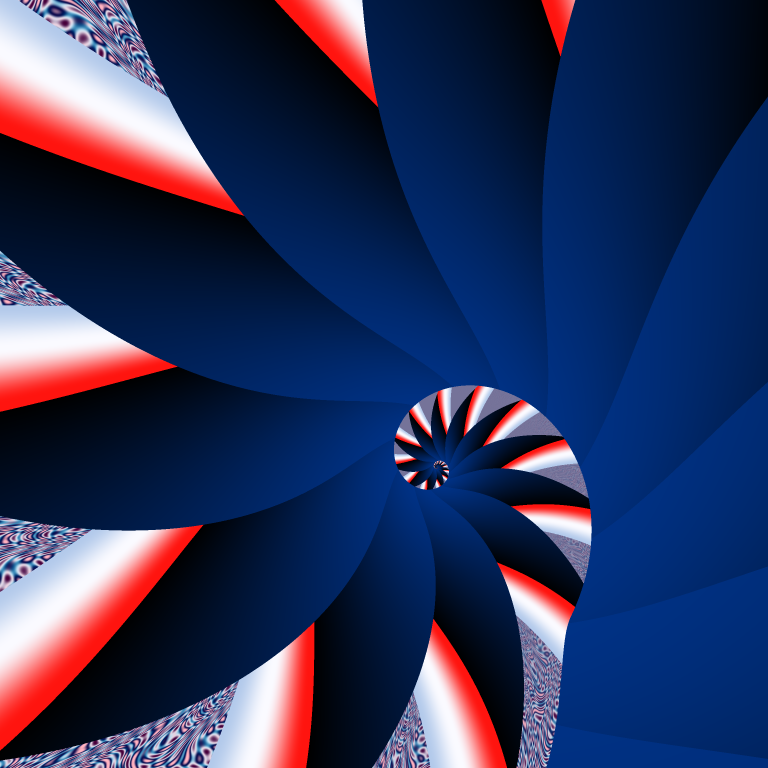
Reproduce this background procedurally as a WebGL 2 fragment shader.

```glsl
#version 300 es
precision highp float;
// A logarithmic spiral of overlapping navy petals with red and white rims and rippled tips.

uniform vec2 u_resolution;
out vec4 outColor;

const float TAU = 6.2831853;
const vec2 CENTER = vec2(0.569, 0.392);
const float GROWTH = 0.407;           // growth of log radius per radian
const float TURN = GROWTH * TAU;      // growth of log radius per full turn
const float RIM_WIDTH = 0.36;

const vec3 NAVY = vec3(0.0, 0.205, 0.55);
const vec3 RED = vec3(1.0, 0.08, 0.06);
const vec3 WHITE = vec3(0.98, 0.98, 1.0);
const vec3 ICE = vec3(0.70, 0.79, 0.92);
const vec3 INK = vec3(0.04, 0.06, 0.32);
const vec3 PEARL = vec3(0.88, 0.84, 0.90);
const vec3 LAVENDER = vec3(0.46, 0.45, 0.60);

// Bright at the petal root, black at its rim.
vec3 petalColor(float depth) {
    return NAVY * (1.0 - exp(-1.12 * depth));
}

// Red through white to pale blue, for s from 0 to 1.
vec3 rimColor(float s) {
    vec3 warm = mix(RED, WHITE, smoothstep(0.08, 0.58, s));
    return mix(warm, ICE, smoothstep(0.6, 1.0, s));
}

// Layered sines bent into fine contour lines; calm where they get too small.
vec3 rippleColor(vec2 p, float radius) {
    float bend = sin(p.x * 19.0 + 2.0 * sin(p.y * 13.0));
    float swirl = sin(p.y * 27.0 - p.x * 11.0 + 2.0 * bend);
    float lines = sin(p.x * 150.0 + 9.0 * swirl + 5.0 * bend);
    float cross = sin(p.y * 110.0 - p.x * 60.0 + 11.0 * bend);
    vec3 color = mix(INK, PEARL, 0.5 + 0.5 * sin(2.2 * (lines + cross)));
    color += vec3(0.22, -0.1, -0.12) * cross * lines;
    return mix(LAVENDER, color, smoothstep(0.08, 0.45, radius));
}

vec3 spiralColor(vec2 uv) {
    vec2 d = uv - CENTER;
    float radius = max(length(d), 1e-5);
    float logRadius = log(radius);
    float angle = atan(-d.y, d.x);

    // Height above the nearest inner turn; the outermost turn flares outward.
    float level = (logRadius + 1.684 - GROWTH * angle) / TURN;
    float flare = 0.16 * smoothstep(0.84, 1.4, angle) * smoothstep(-2.1, -1.45, logRadius);
    float height = (level - floor(level - flare)) * TURN;

    // Curved petal edges, spaced unevenly around the turn.
    float bow = height - 1.75;
    float swept = angle - 0.279 * bow * bow;
    float petal = swept * 12.0 / TAU - 0.33 + 0.42 * cos(swept - 0.84);
    float across = fract(petal);

    // Signed distance past the start of the striped rim.
    float rimStart = 1.8 - 0.18 * cos(angle - 5.06) + 0.9 * (1.0 - across);
    float past = height - rimStart;

    if (past < 0.0) return petalColor(-past);
    if (past < RIM_WIDTH) return rimColor(past / RIM_WIDTH);
    return rippleColor(vec2(past, across), radius);
}

void main() {
    // Average a 3 by 3 grid of samples to smooth every edge.
    float scale = min(u_resolution.x, u_resolution.y);
    vec3 sum = vec3(0.0);
    for (int i = 0; i < 9; i++) {
        vec2 jitter = (vec2(i % 3, i / 3) - 1.0) / 3.0;
        vec2 uv = (gl_FragCoord.xy + jitter - 0.5 * u_resolution) / scale + 0.5;
        sum += spiralColor(uv);
    }
    outColor = vec4(sum / 9.0, 1.0);
}
```
